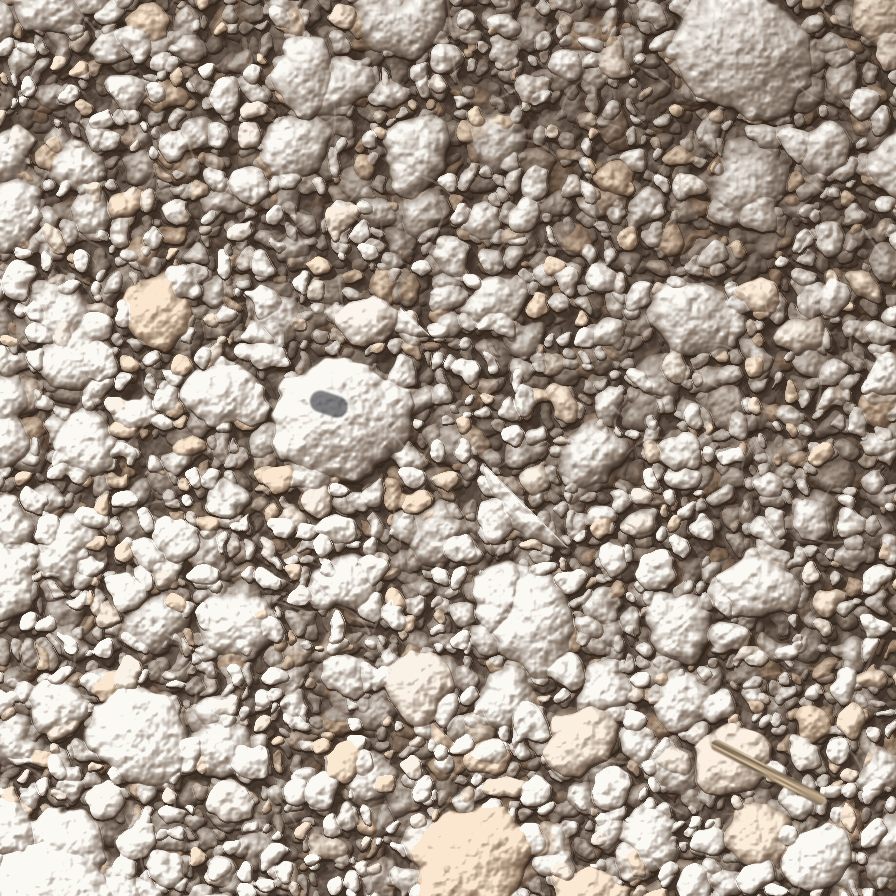
A Shadertoy shader for this texture:

```glsl
// Dry, crumbly fibrous granules seen from above in raking light.
// Five sizes of warped domes form a height field, which is lit by slope,
// short shadows and cavity darkening, then coloured from brown to chalk.

const vec3 UMBER = vec3(0.16, 0.11, 0.075);
const vec3 TAUPE = vec3(0.575, 0.515, 0.465);
const vec3 CHALK = vec3(0.985, 0.975, 0.955);
const vec3 STRAW = vec3(0.77, 0.68, 0.56);
const vec3 SLATE = vec3(0.40, 0.40, 0.41);
const vec3 LIGHT = vec3(-0.40, 0.54, 0.74);

vec3 hash3(vec2 p) {
    vec3 k = vec3(dot(p, vec2(127.1, 311.7)), dot(p, vec2(269.5, 183.3)), dot(p, vec2(419.2, 371.9)));
    return fract(sin(k) * 43758.5453);
}

float hash(vec2 p) {
    return fract(sin(dot(p, vec2(127.1, 311.7))) * 43758.5453);
}

float noise(vec2 p) {
    vec2 i = floor(p), f = fract(p);
    f = f * f * (3.0 - 2.0 * f);
    return mix(mix(hash(i), hash(i + vec2(1, 0)), f.x),
               mix(hash(i + vec2(0, 1)), hash(i + vec2(1, 1)), f.x), f.y);
}

vec2 noise2(vec2 p) {
    return vec2(noise(p), noise(p + 57.3)) - 0.5;
}

vec2 rotate(vec2 p, float a) {
    float c = cos(a), s = sin(a);
    return vec2(c * p.x + s * p.y, c * p.y - s * p.x);
}

// Keeps the higher of "top" and one layer of scattered domes: (height, tint)
vec2 addClumps(vec2 top, vec2 p, float cells, float share, float lift, float seed) {
    vec2 g = p * cells + seed * 7.31;
    vec2 corner = floor(g - 0.5);
    for (int k = 0; k < 4; k++) {
        vec2 id = corner + vec2(k & 1, k >> 1);
        vec3 r = hash3(id + seed * 19.0);
        vec3 s = hash3(id + seed * 31.0 + 5.5);
        if (s.x > share) continue;
        vec2 d = rotate(g - id - 0.5 - (r.xy - 0.5) * 0.7, s.y * 6.283);
        float radius = mix(0.36, 0.58, r.z);
        d.y *= mix(1.0, 1.4, s.z);
        float inside = 1.0 - dot(d, d) / (radius * radius);
        if (inside <= 0.0) continue;
        float dome = 0.7 * radius / cells * sqrt(inside);
        float h = (lift * fract(s.y * 17.0) + dome) * smoothstep(0.0, 0.16, inside);
        if (h > top.x) top = vec2(h, fract(r.z * 23.0));
    }
    return top;
}

vec2 heap(vec2 p) {
    float coarse = clamp(1.35 - 0.4 * (p.x + p.y), 0.4, 1.3);
    p += noise2(p * 34.0) * 0.016 + noise2(p * 95.0) * 0.006;
    vec2 top = vec2(0.0, 0.5);
    top = addClumps(top, p, 6.5, 0.22 * coarse, 0.006, 1.0);
    top = addClumps(top, p, 12.0, 0.42 * coarse, 0.015, 2.0);
    top = addClumps(top, p, 23.0, 0.80, 0.022, 3.0);
    top = addClumps(top, p, 37.0, 1.0, 0.024, 4.0);
    return addClumps(top, p, 61.0, 1.0, 0.021, 5.0);
}

float roughHeight(vec2 p) {
    return heap(p).x + 0.0038 * noise(p * 115.0) + 0.0022 * noise(p * 230.0 + 9.0);
}

// Fine bent hairs, one possible per cell
float fibres(vec2 p, float cells, float share) {
    vec2 g = p * cells, corner = floor(g - 0.5);
    float mask = 0.0;
    for (int k = 0; k < 4; k++) {
        vec2 id = corner + vec2(k & 1, k >> 1);
        vec3 r = hash3(id + 71.0);
        vec2 d = rotate(g - id - 0.5 - (r.xy - 0.5) * 0.7, r.z * 6.283);
        d.y += (r.x - 0.5) * 1.6 * d.x * d.x;
        float hair = 1.0 - smoothstep(0.0006, 0.0022, abs(d.y) / cells);
        hair *= 1.0 - smoothstep(0.25, 0.5, abs(d.x));
        mask = max(mask, hair * step(fract(r.z * 13.0), share));
    }
    return mask;
}

float segment(vec2 p, vec2 a, vec2 b) {
    vec2 d = b - a;
    return length(p - a - d * clamp(dot(p - a, d) / dot(d, d), 0.0, 1.0));
}

vec3 soilColour(float tone) {
    vec3 c = mix(UMBER, TAUPE, clamp(tone * 2.0, 0.0, 1.0));
    return mix(c, CHALK, clamp(tone * 2.0 - 1.0, 0.0, 1.0));
}

void mainImage(out vec4 fragColor, in vec2 fragCoord) {
    vec2 p = fragCoord / iResolution.y;
    vec2 clump = heap(p);

    // Slope lighting on the rough surface
    float e = 0.0018, h = roughHeight(p);
    vec2 slope = vec2(roughHeight(p + vec2(e, 0)), roughHeight(p + vec2(0, e))) - h;
    slope /= e;
    slope /= 1.0 + 0.55 * length(slope);
    float diffuse = max(dot(normalize(vec3(-slope, 1.0)), LIGHT), 0.0);

    // Cast shadow and open-sky estimate
    float excess = 0.0, around = 0.0;
    for (int i = 1; i <= 4; i++) {
        float t = 0.007 * float(i), a = 1.571 * float(i) + 0.6;
        excess = max(excess, heap(p + LIGHT.xy * t).x - clump.x - LIGHT.z * t);
        around += 0.25 * heap(p + 0.014 * vec2(cos(a), sin(a))).x;
    }
    float lit = 1.0 - 0.65 * smoothstep(0.0, 0.014, excess);
    float cavity = clamp(0.5 + (clump.x - around) * 25.0, 0.0, 1.0);
    float depth = smoothstep(0.003, 0.036, clump.x);

    // Tone, brighter towards the lower left
    float tone = (0.18 + 0.95 * diffuse * lit) * mix(0.35, 1.0, depth) * mix(0.6, 1.12, cavity);
    tone *= 1.36 - 0.42 * smoothstep(0.3, 1.8, p.x * 0.8 + p.y * 1.1);
    tone *= 0.88 + 0.24 * noise(p * 170.0);
    tone = mix(tone, 0.35 + 0.6 * tone, 0.6 * fibres(p, 17.0, 0.6));
    vec3 colour = soilColour(tone);
    colour *= mix(vec3(1.0), vec3(1.0, 0.93, 0.85), smoothstep(0.7, 0.95, clump.y));

    // A split straw and a small dark pebble
    float straw = segment(p, vec2(0.80, 0.168), vec2(0.915, 0.108));
    float grain = noise(rotate(p, -0.48) * vec2(25.0, 420.0));
    colour = mix(colour, STRAW * (0.55 + 0.6 * grain), 1.0 - smoothstep(0.005, 0.008, straw));
    float pebble = segment(p, vec2(0.358, 0.552), vec2(0.376, 0.546));
    colour = mix(colour, SLATE * (0.6 + 0.7 * diffuse), 1.0 - smoothstep(0.010, 0.014, pebble));

    fragColor = vec4(colour, 1.0);
}
```
